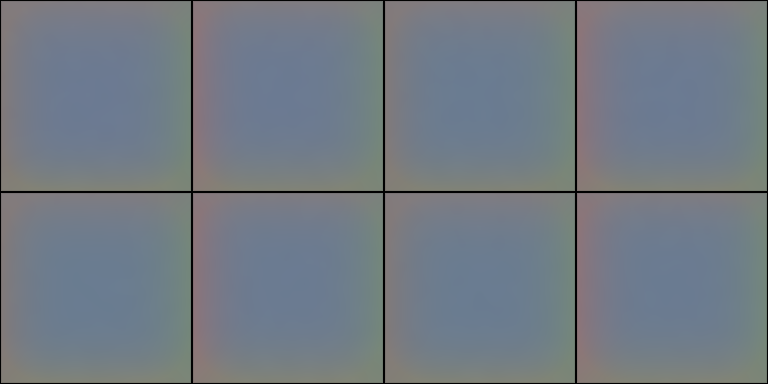
Reproduce this pattern procedurally as a Shadertoy shader.

```glsl
// Grid of square slate-blue tiles with softly tinted rims and thin black joints.

const vec2 TILE_COUNT = vec2(4.0, 2.0);
const float JOINT_HALF_WIDTH = 0.0056; // in tile widths

const vec3 CORE_BLUE = vec3(0.418, 0.482, 0.570);
const vec3 LEFT_ROSE = vec3(0.535, 0.465, 0.470);
const vec3 RIGHT_GREEN = vec3(0.455, 0.530, 0.475);
const vec3 TOP_MAUVE = vec3(0.505, 0.485, 0.500);
const vec3 BOTTOM_OLIVE = vec3(0.510, 0.515, 0.460);
const vec3 JOINT_BLACK = vec3(0.005);

vec2 hash22(vec2 p) {
    vec3 q = fract(p.xyx * vec3(0.1031, 0.1030, 0.0973));
    q += dot(q, q.yzx + 33.33);
    return fract((q.xx + q.yz) * q.zy);
}

float cornerGradient(vec2 cell, vec2 local, vec2 corner) {
    return dot(hash22(cell + corner) * 2.0 - 1.0, local - corner);
}

float gradientNoise(vec2 p) {
    vec2 cell = floor(p), f = fract(p);
    vec2 u = f * f * f * (f * (f * 6.0 - 15.0) + 10.0);
    float low = mix(cornerGradient(cell, f, vec2(0, 0)),
                    cornerGradient(cell, f, vec2(1, 0)), u.x);
    float high = mix(cornerGradient(cell, f, vec2(0, 1)),
                     cornerGradient(cell, f, vec2(1, 1)), u.x);
    return mix(low, high, u.y);
}

// Tint of the rim around a tile, p in -1..1
vec3 rimColor(vec2 p, float warmth) {
    vec2 side = smoothstep(-0.9, 0.9, p);
    vec3 rose = LEFT_ROSE + warmth * vec3(0.022, -0.012, 0.0);
    vec3 horizontal = mix(rose, RIGHT_GREEN, side.x);
    vec3 vertical = mix(BOTTOM_OLIVE, TOP_MAUVE, side.y);
    vec2 weight = p * p * p * p + 0.001;
    return mix(horizontal, vertical, weight.y / (weight.x + weight.y));
}

// Rounded-square falloff from the core to the rim
vec3 tileColor(vec2 p, vec2 id) {
    vec2 shift = (hash22(id + 7.0) - 0.5) * 0.10;
    vec2 q = p - shift * (1.0 - p * p);
    vec2 q2 = q * q;
    float radius = pow(dot(q2, q2), 0.25);
    float blend = min(pow(radius, 2.8), 1.0);
    float warmth = mod(id.x, 2.0) * 2.0 - 1.0;
    vec3 core = CORE_BLUE + (hash22(id).x - 0.5) * vec3(0.008, -0.008, 0.006);
    return mix(core, rimColor(q, warmth), blend);
}

// Pixel coverage of the joint along the tile borders
float jointCoverage(vec2 local, float halfWidth, float pixel) {
    vec2 toBorder = min(local, 1.0 - local);
    float d = min(toBorder.x, toBorder.y);
    return clamp(0.5 + (halfWidth - d) / pixel, 0.0, 1.0);
}

void mainImage(out vec4 fragColor, in vec2 fragCoord) {
    vec2 grid = fragCoord / iResolution.xy * TILE_COUNT;
    vec2 id = floor(grid);
    vec2 local = fract(grid);
    float pixel = TILE_COUNT.y / iResolution.y;

    vec3 color = tileColor(local * 2.0 - 1.0, id);
    color += 0.005 * gradientNoise(grid * 9.0); // faint mottling
    color = mix(color, JOINT_BLACK, jointCoverage(local, JOINT_HALF_WIDTH, pixel));
    fragColor = vec4(color, 1.0);
}
```
